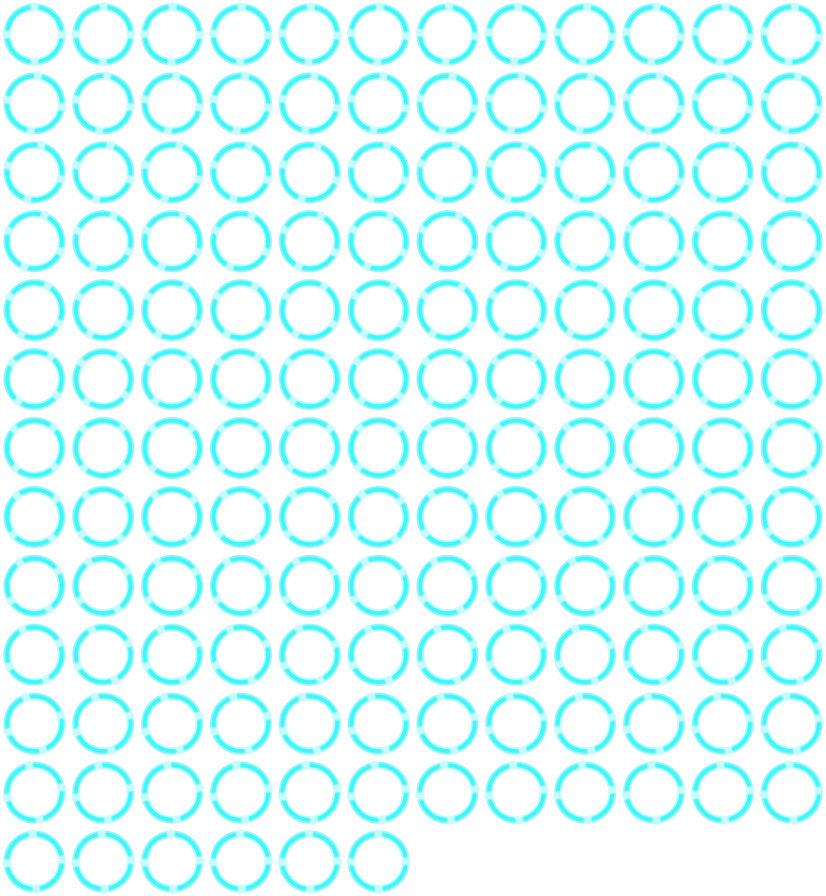
Reproduce this pattern procedurally as a Shadertoy shader.

```glsl
float roundedBox(vec2 p, vec2 halfSize, float radius) {
    vec2 d = abs(p) - halfSize + radius;
    return length(max(d, 0.0)) + min(max(d.x, d.y), 0.0) - radius;
}

// Coverage of a shape whose edge fades over a given half width
float softFill(float dist, float softness) {
    return 1.0 - smoothstep(-softness, softness, dist);
}

vec3 glowingRing(vec2 p, float turn, float pixel) {
    float soft = max(0.012, 0.6 * pixel);
    float offset = length(p) - 0.395;
    vec3 color = vec3(1.0);

    // Pale band, slightly darker outside, with a bright core
    vec3 band = mix(vec3(0.76, 0.97, 0.97), vec3(0.62, 0.94, 0.95),
                    smoothstep(-0.02, 0.02, offset));
    color = mix(color, band, softFill(abs(offset) - 0.055, soft));
    color = mix(color, vec3(0.22, 0.98, 0.99), softFill(abs(offset) - 0.028, soft));

    // Four beads: rotate clockwise, then fold the quadrants onto one axis
    float c = cos(turn), s = sin(turn);
    vec2 q = abs(vec2(c * p.x - s * p.y, s * p.x + c * p.y));
    if (q.y > q.x) q = q.yx;
    float bead = roundedBox(q - vec2(0.405, 0.0), vec2(0.058, 0.044), 0.03);
    color = mix(color, vec3(0.89, 0.99, 0.99), 0.8 * softFill(bead - 0.012, 0.025));
    color = mix(color, vec3(0.78, 0.98, 0.98), softFill(bead + 0.006, soft));
    return color;
}

void mainImage(out vec4 fragColor, in vec2 fragCoord) {
    vec2 grid = vec2(12.0, 13.0);
    vec2 uv = fragCoord / iResolution.xy * grid;
    vec2 cell = floor(uv);

    // Cells count from the top left; the last row is half filled
    float index = (grid.y - 1.0 - cell.y) * grid.x + cell.x;
    float count = 150.0;

    // The whole sequence makes a quarter turn
    float turn = radians(90.0) * index / count;
    vec3 color = glowingRing(fract(uv) - 0.5, turn, grid.y / iResolution.y);
    fragColor = vec4(index < count ? color : vec3(1.0), 1.0);
}
```
